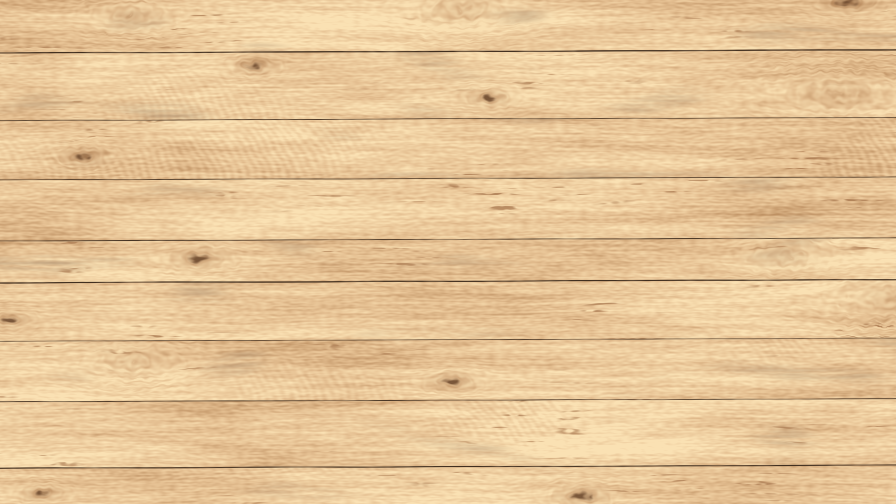
Write a Shadertoy shader that draws this texture.

```glsl
const float SEAMS[8] = float[8](0.074, 0.206, 0.326, 0.442, 0.525, 0.646, 0.764, 0.898);
const float TAU = 6.2832;

const vec3 PALE = vec3(0.945, 0.825, 0.645);
const vec3 HONEY = vec3(0.90, 0.755, 0.575);
const vec3 TAN = vec3(0.83, 0.67, 0.49);
const vec3 GREY_STAIN = vec3(0.69, 0.57, 0.44);
const vec3 RUST = vec3(0.66, 0.47, 0.31);
const vec3 KNOT_BROWN = vec3(0.40, 0.27, 0.17);
const vec3 SEAM_DARK = vec3(0.25, 0.18, 0.12);

vec2 hash2(vec2 p) {
    vec3 q = fract(p.xyx * vec3(0.1031, 0.1030, 0.0973));
    q += dot(q, q.yzx + 33.33);
    return fract((q.xx + q.yz) * q.zy);
}

float cornerGradient(vec2 cell, vec2 offset) {
    float angle = TAU * hash2(cell).x;
    return dot(vec2(cos(angle), sin(angle)), offset);
}

float gradientNoise(vec2 p) {
    vec2 i = floor(p), f = p - i;
    vec2 u = f * f * f * (f * (f * 6.0 - 15.0) + 10.0);
    vec2 e = vec2(0.0, 1.0);
    return mix(mix(cornerGradient(i, f), cornerGradient(i + e.yx, f - e.yx), u.x),
               mix(cornerGradient(i + e, f - e), cornerGradient(i + 1.0, f - 1.0), u.x), u.y);
}

// Returns plank index, lower edge and upper edge
vec3 findPlank(float y) {
    vec3 plank = vec3(0.0, -0.04, 1.03);
    for (int i = 0; i < 8; i++) {
        if (y > SEAMS[i]) plank.xy = vec2(float(i) + 1.0, SEAMS[i]);
        else plank.z = min(plank.z, SEAMS[i]);
    }
    return plank;
}

// Bends the grain around scattered knots; returns core, halo and ring strength
vec3 addKnots(vec2 p, vec3 plank, inout vec2 grain) {
    vec3 marks = vec3(0.0);
    vec2 wobble = vec2(gradientNoise(p * 55.0), gradientNoise(p * 55.0 + 19.0));
    for (int i = 0; i < 3; i++) {
        vec2 seed = vec2(float(i) * 7.0 + 3.0, plank.x * 13.0 + 5.0);
        vec2 place = hash2(seed), kind = hash2(seed + 41.0);
        float present = step(0.5, kind.x);
        float dark = step(0.7, kind.x);
        float size = mix(0.028, 0.014, dark) * mix(0.8, 1.3, kind.y);
        vec2 centre = vec2((float(i) + place.x) * 0.6, mix(plank.y, plank.z, 0.2 + 0.6 * place.y));
        vec2 q = (p - centre) / size * vec2(0.4, 1.0) + 0.45 * wobble;
        float r = length(q);
        float bulge = present * exp(-0.35 * r * r);
        grain.y -= 0.7 * (p.y - centre.y) * bulge;
        marks.x = max(marks.x, present * dark * (1.0 - smoothstep(0.15, 0.6, r)));
        marks.y = max(marks.y, present * mix(0.35, 1.0, dark) * exp(-1.3 * r * r));
        marks.z += bulge * sin(r * 12.0);
    }
    return marks;
}

// Tone rises from pale wood at 0 through honey at 0.5 to tan at 1
float grainTone(vec2 g) {
    float clouds = gradientNoise(g * vec2(1.6, 6.0));
    float bands = gradientNoise(g * vec2(1.3, 24.0) + 13.0);
    float streaks = gradientNoise(g * vec2(3.0, 75.0) + 7.0);
    float fibres = gradientNoise(g * vec2(9.0, 200.0) + 23.0);
    float pores = gradientNoise(g * vec2(60.0, 230.0) + 51.0);
    float figure = sin(40.0 * gradientNoise(g * vec2(0.8, 7.0) + 3.0));
    return 0.27 + 0.85 * clouds + 0.6 * bands + 0.45 * streaks
         + 0.6 * fibres + 0.6 * pores + 0.08 * figure;
}

// Faint curved cuts across the grain, worn away in patches
float sawMarks(vec2 p, float lowerEdge) {
    float rise = p.y - lowerEdge;
    float bend = 0.25 * rise + 3.0 * rise * rise + 0.008 * gradientNoise(p * vec2(12.0, 25.0));
    float cuts = sin(TAU * 62.0 * (p.x + bend));
    return cuts * smoothstep(0.15, 0.5, gradientNoise(p * vec2(1.7, 4.0) + 31.0));
}

vec3 woodColor(float tone) {
    float t = clamp(tone, -0.4, 1.6);
    return t < 0.5 ? mix(PALE, HONEY, t * 2.0) : mix(HONEY, TAN, t * 2.0 - 1.0);
}

float seamLine(float d, float halfWidth, float blur) {
    return 1.0 - smoothstep(halfWidth - blur, halfWidth + blur, d);
}

void mainImage(out vec4 fragColor, in vec2 fragCoord) {
    vec2 p = fragCoord / iResolution.y;
    float blur = 0.6 / iResolution.y;

    // Planks with slightly sloping, uneven edges
    p.y -= 0.0035 * (p.x - 0.9) + 0.001 * gradientNoise(vec2(p.x * 5.0, p.y * 6.0));
    vec3 plank = findPlank(p.y);
    float edge = min(p.y - plank.y, plank.z - p.y);
    float seamIndex = plank.x + step(plank.z - p.y, p.y - plank.y);
    vec2 shift = vec2(17.3, 9.7) * plank.x;

    // Grain, knots and saw cuts
    vec2 grain = p;
    vec3 knots = addKnots(p, plank, grain);
    grain.y += 0.008 * gradientNoise(p * vec2(2.5, 7.0) + shift);
    float tone = grainTone(grain + shift);
    tone += 0.3 * (hash2(vec2(plank.x, 8.0)).x - 0.5);
    tone += 0.17 * sawMarks(p + shift, plank.y + shift.y);
    tone += 0.25 * knots.z + 0.5 * knots.y + 0.25 * exp(-edge * 160.0);
    vec3 color = woodColor(tone);

    // Stains and broken checks along the fibres
    float stain = smoothstep(0.2, 0.6, gradientNoise(p * vec2(4.0, 16.0) + shift + 67.0));
    float streak = 0.5 + gradientNoise(grain * vec2(9.0, 130.0) + 5.0);
    color = mix(color, GREY_STAIN, 0.7 * stain * streak);
    float check = smoothstep(0.25, 0.5, gradientNoise(grain * vec2(9.0, 150.0) + shift + 83.0));
    float checkPatch = smoothstep(0.0, 0.4, gradientNoise(p * vec2(3.0, 13.0) + shift + 97.0));
    float broken = smoothstep(-0.3, 0.2, gradientNoise(p * vec2(50.0, 110.0) + 11.0));
    color = mix(color, RUST, 0.8 * check * checkPatch * broken);
    color = mix(color, RUST, 0.45 * knots.y * (0.6 + 0.4 * broken));
    color = mix(color, KNOT_BROWN, 0.8 * knots.x * (0.4 + 0.6 * broken));

    // Dark gaps, each with its own width and wear
    float gapKind = hash2(vec2(seamIndex, 29.0)).x;
    float gapWear = 0.75 + 0.2 * gapKind + 0.5 * gradientNoise(vec2(p.x * 9.0, seamIndex * 5.3));
    gapWear += 0.25 * gradientNoise(vec2(p.x * 45.0, seamIndex * 3.7));
    float gap = seamLine(edge, mix(0.0007, 0.0013, gapKind), blur);
    color = mix(color, SEAM_DARK, clamp(gapWear, 0.35, 1.0) * gap);
    fragColor = vec4(color, 1.0);
}
```
